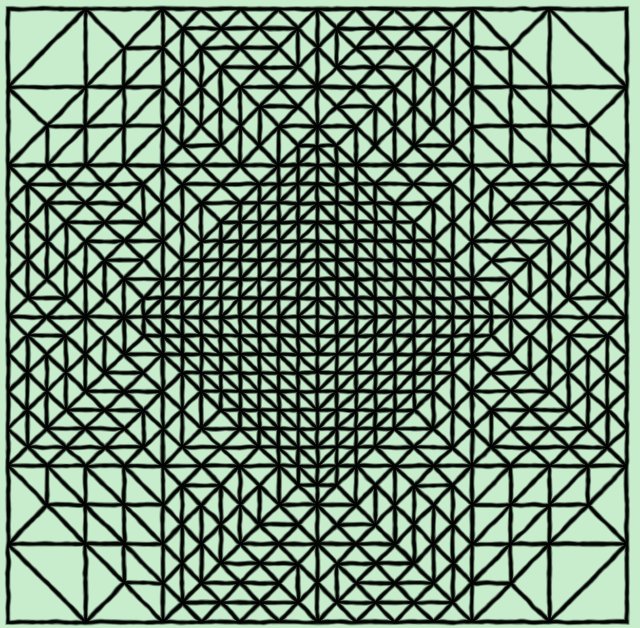
Write a Shadertoy shader that draws this pattern.

```glsl
// An adaptive triangle mesh inked on pale green paper: a fine diamond in the
// middle, criss-cross bands around it and coarse corners. The plane is folded
// into one quadrant, and each zone takes the distance to its own repeated lines.

const vec3 PAPER = vec3(0.78, 0.93, 0.80);
const vec3 INK = vec3(0.01, 0.02, 0.01);
const vec2 CENTRE = vec2(0.4960, 0.4950);
const float CELL_X = 0.03020;      // cell width, share of canvas width
const float CELL_TOP = 0.03025;    // inner cell height above the centre
const float CELL_BOTTOM = 0.02960; // inner cell height below the centre
const float CELL_RIM = 0.03110;    // cell height in the outer bands
const float BAND = 8.0;            // inner block size, in cells
const float RIM = 16.0;            // half size of the mesh, in cells
const float DIAMOND = 10.0;        // reach of the fine diamond, in cells
const float HALF_LINE = 0.108;     // half line width, in cells
const float SOFTNESS = 0.075;      // edge blur, in cells
const float WOBBLE = 0.07;         // unevenness of the drawn lines

float hash(vec2 p) {
    vec3 h = fract(vec3(p.xyx) * 0.1031);
    h += dot(h, h.yzx + 33.33);
    return fract((h.x + h.y) * h.z);
}

float noise(vec2 p) {
    vec2 cell = floor(p), f = fract(p);
    f = f * f * (3.0 - 2.0 * f);
    float low = mix(hash(cell), hash(cell + vec2(1, 0)), f.x);
    float high = mix(hash(cell + vec2(0, 1)), hash(cell + vec2(1, 1)), f.x);
    return mix(low, high, f.y);
}

// Distance to lines repeated at a period, straight or slanted
float lines(float x, float period) {
    return abs(x - period * floor(x / period + 0.5));
}

float slanted(float x, float period) {
    return lines(x, period) * 0.7071;
}

float squares(vec2 p, float period) {
    return min(lines(p.x, period), lines(p.y, period));
}

float crissCross(vec2 p) {
    return min(slanted(p.x + p.y, 2.0), slanted(p.x - p.y, 2.0));
}

// Coarse corner: p.x <= p.y, both beyond the band
float cornerMesh(vec2 p) {
    float d = squares(p, 4.0);
    float sum = p.x + p.y;
    if (p.x > 12.0) return min(d, abs(sum - 28.0) * 0.7071);
    d = min(d, abs(sum - 24.0) * 0.7071);
    if (sum > 24.0) return min(d, abs(p.x - p.y + 4.0) * 0.7071);
    return min(d, min(squares(p, 2.0), slanted(sum, 2.0)));
}

// Side band: mirrored across its own diagonal, then split into triangles
float bandMesh(vec2 p) {
    float d = crissCross(p);
    if (p.x > p.y - BAND) p = vec2(p.y - BAND, p.x + BAND);
    bool upright = p.x < 2.0 - abs(p.y - 14.0) || p.x < 1.0 - abs(p.y - 11.0);
    return min(d, lines(upright ? p.x : p.y, 1.0));
}

float meshDistance(vec2 p) {
    vec2 q = vec2(min(p.x, p.y), max(p.x, p.y));
    float border = abs(q.y - RIM);
    if (q.y > RIM) return border;
    float d;
    if (q.x + q.y < DIAMOND) {
        d = min(squares(q, 1.0), slanted(q.x + q.y, 1.0));
    } else if (q.x > BAND) {
        d = cornerMesh(q);
    } else if (q.y > BAND) {
        d = bandMesh(q);
    } else {
        d = min(crissCross(q), lines(q.y, 1.0));
    }
    // Main axes and band edges run right through
    d = min(d, min(q.x, min(abs(q.x - BAND), abs(q.y - BAND))));
    return min(d, border);
}

void mainImage(out vec4 fragColor, in vec2 fragCoord) {
    // Canvas to mesh cells, with slightly taller rows in the outer bands
    vec2 offset = fragCoord / iResolution.xy - CENTRE;
    float rowHeight = offset.y > 0.0 ? CELL_TOP : CELL_BOTTOM;
    float inner = BAND * rowHeight;
    float rise = abs(offset.y);
    float row = min(rise, inner) / rowHeight + max(rise - inner, 0.0) / CELL_RIM;
    vec2 p = vec2(offset.x / CELL_X, row * sign(offset.y));

    // Hand-inked unevenness
    vec2 grain = p * 1.7 + 60.0;
    vec2 drift = vec2(noise(grain), noise(grain + 37.0)) - 0.5;
    float d = meshDistance(abs(p + WOBBLE * drift));
    float halfLine = HALF_LINE + 0.03 * (noise(p * 4.0 + 90.0) - 0.5);

    // Ink on paper
    float pixel = 1.0 / (CELL_X * iResolution.x);
    float soft = max(SOFTNESS, pixel);
    float paper = smoothstep(halfLine - soft, halfLine + soft, d);
    fragColor = vec4(mix(INK, PAPER, paper), 1.0);
}
```
